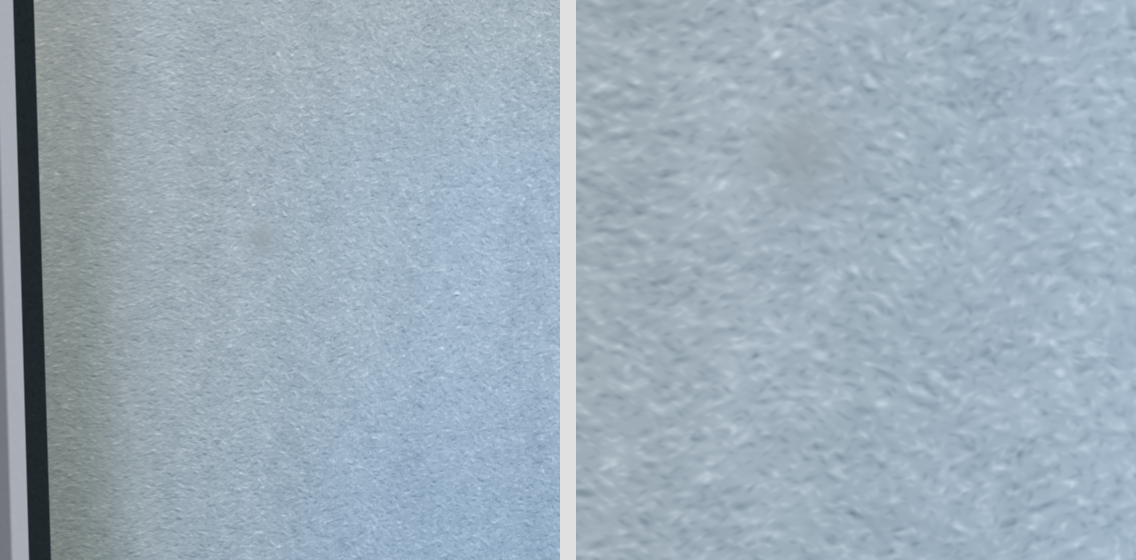
Left: the whole. Right: its middle third, enlarged.
A Shadertoy shader for this texture:

```glsl
// Frosted blue-grey glass panel with fine flaky grain, beside a slanted dark seal and pale frame

vec3 hash3(vec2 cell) {
    vec3 q = fract(cell.xyx * vec3(0.1031, 0.1030, 0.0973));
    q += dot(q, q.yxz + 33.33);
    return fract((q.xxy + q.yzz) * q.zyx);
}

// Cellular noise: one soft, randomly turned flake per cell, signed around zero
float flakes(vec2 p, float spread) {
    vec2 cell = floor(p);
    float sum = 0.0;
    for (int j = -1; j <= 1; j++) {
        for (int i = -1; i <= 1; i++) {
            vec2 id = cell + vec2(i, j);
            vec3 rnd = hash3(id);
            vec2 d = p - id - rnd.xy;
            float angle = (hash3(id + 71.0).x - 0.5) * spread;
            float c = cos(angle), s = sin(angle);
            d = vec2(c * d.x + s * d.y, c * d.y - s * d.x);
            sum += (rnd.z - 0.5) * exp(-4.0 * d.x * d.x - 15.0 * d.y * d.y);
        }
    }
    return sum;
}

// Broad light across the glass: greenish by the seal, bluer to the lower right
vec3 glassTone(vec2 uv, float fromSeal) {
    vec3 nearSeal = mix(vec3(0.475, 0.515, 0.505), vec3(0.575, 0.605, 0.60), uv.y);
    vec3 middle = mix(vec3(0.605, 0.665, 0.705), vec3(0.645, 0.69, 0.72), uv.y);
    vec3 blue = mix(vec3(0.59, 0.69, 0.785), vec3(0.635, 0.72, 0.795), smoothstep(0.0, 0.5, uv.y));
    blue = mix(blue, vec3(0.65, 0.71, 0.75), smoothstep(0.65, 1.0, uv.y));
    vec3 tone = mix(nearSeal, middle, smoothstep(0.0, 0.24, fromSeal));
    tone = mix(tone, blue, smoothstep(0.22, 0.85, uv.x - 0.12 * (uv.y - 0.4)));
    // Faint vertical bands
    float bands = sin(uv.x * 31.0 + 0.8 * sin(uv.y * 5.0)) + 0.6 * sin(uv.x * 57.0 + uv.y * 4.0);
    return tone + 0.006 * bands;
}

// Relief of two flake sizes, lit from above, with soft mottling and bright flecks
float glassGrain(vec2 uv) {
    float spread = mix(1.0, 3.2, smoothstep(0.2, 0.65, uv.x));
    vec2 warped = uv + 0.003 * sin(uv.yx * vec2(43.0, 37.0));
    vec2 p = warped * vec2(88.0, 112.0);
    float coarse = flakes(p, spread) - 0.55 * flakes(p + vec2(0.1, 0.4), spread);
    float fine = flakes(warped * vec2(165.0, 205.0) + 19.0, spread);
    float mottle = flakes(warped * 34.0 + 7.0, 3.1);
    float flecks = smoothstep(0.22, 0.5, flakes(warped * vec2(62.0, 70.0) + 43.0, 3.1));
    return 0.15 * coarse + 0.12 * fine + 0.06 * mottle + 0.055 * flecks;
}

void mainImage(out vec4 fragColor, in vec2 fragCoord) {
    vec2 uv = fragCoord / iResolution.xy;
    float soft = 0.0022;
    float sealLeft = mix(0.052, 0.0235, uv.y);
    float sealRight = mix(0.091, 0.060, uv.y);
    float fromSeal = uv.x - sealRight;

    // Glass, with a smooth dull smudge near the centre
    float smudge = exp(-dot(uv - vec2(0.466, 0.577), uv - vec2(0.466, 0.577)) * 1400.0);
    float contrast = mix(0.8, 1.0, smoothstep(0.05, 0.35, fromSeal)) * (1.0 - 0.65 * smudge);
    vec3 glass = glassTone(uv, fromSeal);
    glass = mix(glass, vec3(0.575, 0.62, 0.645), 0.65 * smudge);
    glass += glassGrain(uv) * contrast * vec3(1.05, 1.0, 0.95);

    // Dark seal
    float sealGrain = flakes(uv * 150.0, 3.1);
    vec3 seal = vec3(0.125, 0.155, 0.172) + 0.035 * sealGrain;

    // Pale frame with a shaded outer face
    float shadedFace = 0.021 * (1.0 - uv.y / 0.72);
    vec3 frame = mix(vec3(0.45, 0.465, 0.49), vec3(0.66, 0.68, 0.715),
                     smoothstep(-0.004, 0.004, uv.x - shadedFace));
    frame += 0.02 * sealGrain;

    vec3 color = mix(frame, seal, smoothstep(-soft, soft, uv.x - sealLeft));
    color = mix(color, glass, smoothstep(-soft, soft, fromSeal));
    fragColor = vec4(clamp(color, 0.0, 1.0), 1.0);
}
```
